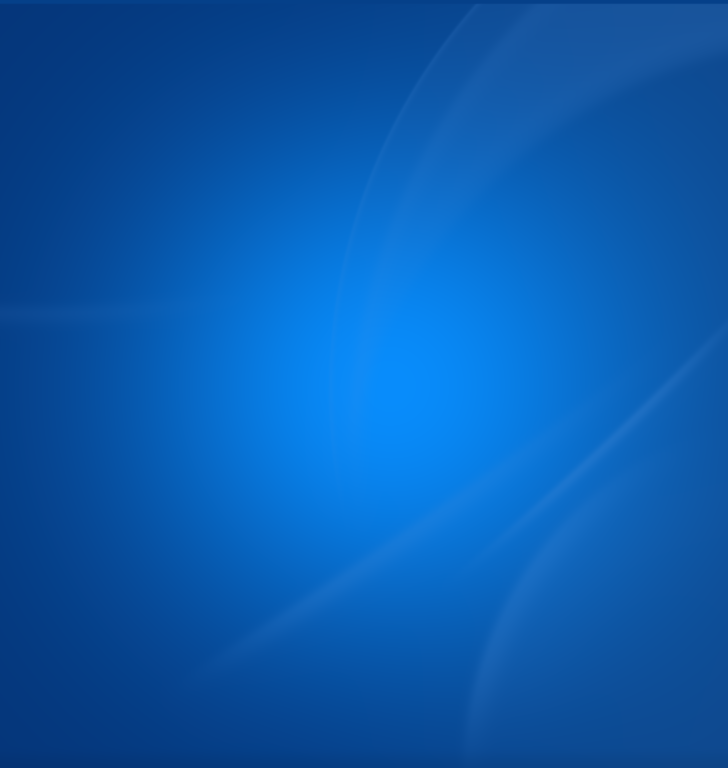
This background is drawn by a Shadertoy shader. Its source:

```glsl
// Deep blue backdrop: a wide radial glow crossed by pale translucent ribbons.
// Ribbons are circle arcs and shallow parabolas, given as signed distances
// and shaded with soft streaks, then blended over the glow as a pale tint.

const vec3 NAVY  = vec3(0.020, 0.205, 0.470);
const vec3 STEEL = vec3(0.055, 0.275, 0.545);
const vec3 AZURE = vec3(0.030, 0.550, 0.985);
const vec3 PALE  = vec3(0.300, 0.550, 0.850);

// Signed distance to a circle, positive inside.
float arcDepth(vec2 p, vec2 center, float radius) {
    return radius - length(p - center);
}

// Approximate signed distance to a parabola around an anchor, positive above.
float curveHeight(vec2 p, vec2 anchor, float slope, float bend) {
    float x = p.x - anchor.x;
    float tangent = slope + 2.0 * bend * x;
    return (p.y - anchor.y - x * (slope + bend * x)) / sqrt(1.0 + tangent * tangent);
}

// Bell-shaped streak with its own softness on each side of the line.
float streak(float d, float outer, float inner) {
    float w = d < 0.0 ? outer : inner;
    return exp(-d * d / (w * w));
}

// Rises from a to b, then falls from c to e.
float window(float x, float a, float b, float c, float e) {
    return smoothstep(a, b, x) * (1.0 - smoothstep(c, e, x));
}

vec3 tint(vec3 color, float amount) {
    return mix(color, PALE, clamp(amount, 0.0, 1.0));
}

// Radial glow over a base that turns hazier to the right.
vec3 backdrop(vec2 p) {
    vec3 base = mix(NAVY, STEEL, smoothstep(0.35, 0.95, p.x));
    float d = length(p - vec2(0.508, 0.497)) / 0.355;
    return mix(base, AZURE, exp(-d * d));
}

// Large sail sweeping from the middle to the upper right.
vec3 upperSail(vec3 color, vec2 p, float pixel) {
    float rim  = arcDepth(p, vec2(1.189, 0.492), 0.759);
    float fold = arcDepth(p, vec2(1.271, 0.417), 0.809);
    float hem  = arcDepth(p, vec2(1.099, 0.294), 0.664);
    float rise = smoothstep(0.48, 0.95, p.y);
    float fade = smoothstep(0.28, 0.50, p.y);

    float body = smoothstep(-pixel, pixel, rim) * 0.09;
    body += smoothstep(-0.012, 0.022, fold) * 0.07;
    body *= 1.0 - smoothstep(-0.025, 0.025, hem);
    color = tint(color, body * rise);
    color = tint(color, streak(rim, 0.0015 + pixel * 0.5, 0.005) * 0.10 * fade);
    color = tint(color, streak(fold, 0.010, 0.016) * 0.09 * fade);
    return tint(color, streak(hem, 0.030, 0.012) * 0.05 * fade);
}

// Diagonal beams and the curved veil in the lower right.
vec3 lowerRibbons(vec3 color, vec2 p) {
    float longBeam  = curveHeight(p, vec2(0.560, 0.323), 0.695, 0.109);
    float shortBeam = curveHeight(p, vec2(0.729, 0.365), 0.900, 0.308);
    float veil = arcDepth(p, vec2(1.090, -0.014), 0.480);

    float longFade  = window(p.x, 0.20, 0.44, 0.50, 0.92);
    float shortFade = window(p.x, 0.56, 0.76, 0.82, 1.02);
    float veilFade  = window(p.y, -0.05, 0.16, 0.26, 0.46);

    color = tint(color, streak(longBeam, 0.018, 0.010) * 0.17 * longFade);
    color = tint(color, streak(longBeam, 0.060, 0.012) * 0.04 * longFade);
    color = tint(color, streak(shortBeam, 0.009, 0.006) * 0.24 * shortFade);
    color = tint(color, streak(shortBeam, 0.050, 0.006) * 0.05 * shortFade);
    color = tint(color, streak(veil, 0.010, 0.022) * 0.15 * veilFade);
    return tint(color, streak(veil, 0.012, 0.120) * 0.09 * veilFade);
}

// Faint horizontal wisp entering from the left.
vec3 leftWisp(vec3 color, vec2 p) {
    float d = curveHeight(p, vec2(0.05, 0.592), 0.0, 0.28);
    return tint(color, streak(d, 0.016, 0.012) * 0.09 * (1.0 - smoothstep(0.06, 0.38, p.x)));
}

void mainImage(out vec4 fragColor, in vec2 fragCoord) {
    vec2 p = fragCoord / iResolution.y;
    float pixel = 1.0 / iResolution.y;

    vec3 color = backdrop(p);
    color = leftWisp(color, p);
    color = upperSail(color, p, pixel);
    color = lowerRibbons(color, p);

    // Thin strip along the top and a slight shade at the bottom.
    vec3 strip = mix(NAVY, AZURE, 0.13);
    color = mix(color, strip, smoothstep(-pixel, pixel, p.y - 0.995));
    color *= mix(0.94, 1.0, smoothstep(0.0, 0.03, p.y));

    fragColor = vec4(color, 1.0);
}
```
